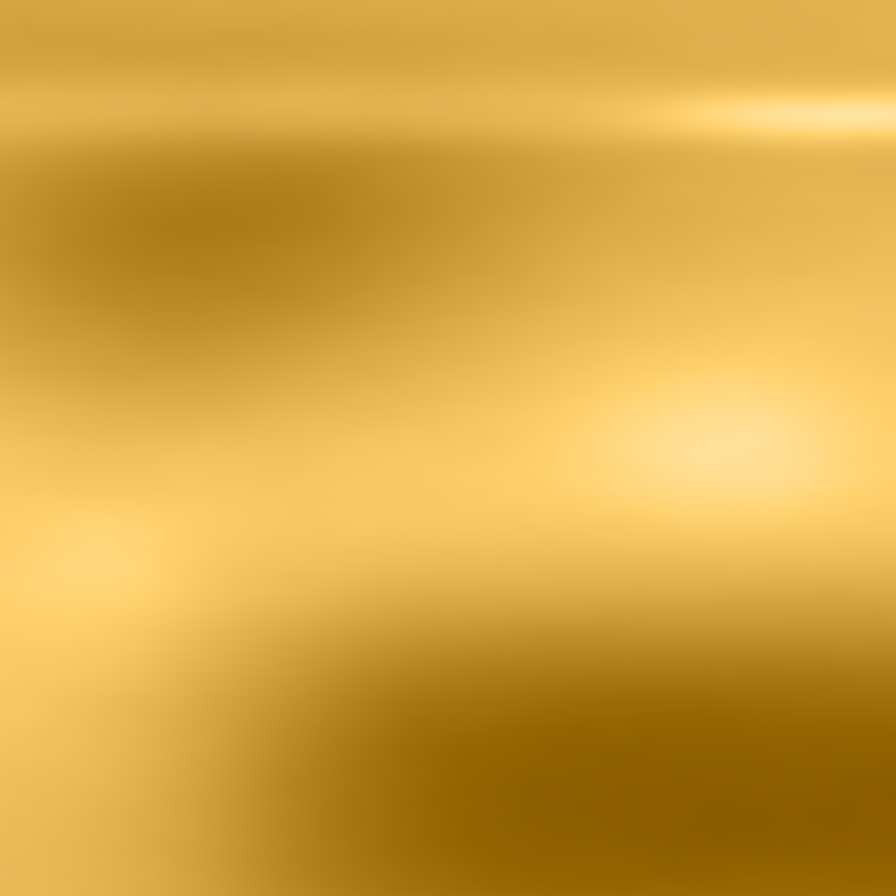
Give the GLSL for this texture, as a WebGL 2 fragment shader.

```glsl
#version 300 es
precision highp float;
// Brushed gold sheet: soft bands of light and shade built from a vertical
// gradient plus stretched, lopsided lobes. The summed tone is turned into
// gold by one colour ramp; faint stretched noise roughens the surface.

#define TOP_TONE 0.86
#define BODY_TONE 1.0
#define FOOT_FALLOFF 0.08
#define UPPER_SHADE 0.22
#define LOWER_SHADE 0.39
#define STREAK_LIGHT 0.075
#define GLINT_LIGHT 0.13
#define GLOW_LIGHT 0.08
#define GRAIN_SCALE vec2(9.0, 24.0)
#define GRAIN_TONE 0.022
#define WARP_AMOUNT 0.012

uniform vec2 u_resolution;
out vec4 fragColor;

float hash(vec2 p) {
    return fract(sin(dot(p, vec2(127.1, 311.7))) * 43758.5453);
}

float valueNoise(vec2 p) {
    vec2 cell = floor(p), f = fract(p);
    f = f * f * f * (f * (f * 6.0 - 15.0) + 10.0);
    float low = mix(hash(cell), hash(cell + vec2(1, 0)), f.x);
    float high = mix(hash(cell + vec2(0, 1)), hash(cell + vec2(1, 1)), f.x);
    return mix(low, high, f.y);
}

// Layered noise centred on zero
float fbm(vec2 p) {
    float sum = 0.0, weight = 0.5;
    for (int i = 0; i < 4; i++) {
        sum += weight * (valueNoise(p) - 0.5);
        p = mat2(0.98, 0.17, -0.17, 0.98) * p * 2.0 + 17.3;
        weight *= 0.5;
    }
    return sum;
}

// Soft bump with separate radii toward left/bottom and right/top
float lobe(vec2 p, vec2 centre, vec2 radiusLow, vec2 radiusHigh, vec2 power) {
    vec2 d = p - centre;
    vec2 falloff = pow(abs(d) / mix(radiusLow, radiusHigh, step(0.0, d)), power);
    return exp(-falloff.x - falloff.y);
}

float sheetTone(vec2 p) {
    // Vertical gradient, slightly lighter to the upper right
    float rise = 1.0 - smoothstep(0.44, 0.90, p.y);
    float tone = mix(TOP_TONE + 0.05 * (p.x - 0.5), BODY_TONE, rise);
    tone -= FOOT_FALLOFF * (1.0 - smoothstep(0.0, 0.38, p.y));

    // Shaded hollows
    vec2 sheared = p - vec2(0.0, 0.10 * (p.x - 0.22));
    tone -= UPPER_SHADE * lobe(sheared, vec2(0.22, 0.73), vec2(0.30, 0.21),
                               vec2(0.38, 0.12), vec2(2.0, 2.3));
    tone -= LOWER_SHADE * lobe(p, vec2(0.82, 0.135), vec2(0.58, 0.25),
                               vec2(0.70, 0.205), vec2(4.0, 2.7));
    tone -= 0.035 * lobe(p, vec2(0.25, 0.955), vec2(0.35, 0.03),
                         vec2(0.40, 0.03), vec2(2.0));

    // Narrow streak and its glint
    tone += STREAK_LIGHT * lobe(p, vec2(0.5, 0.873), vec2(2.0, 0.034),
                                vec2(2.0, 0.038), vec2(2.0, 2.4));
    tone += GLINT_LIGHT * lobe(p, vec2(0.92, 0.871), vec2(0.19, 0.026),
                               vec2(0.22, 0.025), vec2(2.2, 2.0));

    // Broad glows
    tone += GLOW_LIGHT * lobe(p, vec2(0.82, 0.505), vec2(0.17, 0.085),
                              vec2(0.13, 0.10), vec2(2.2));
    tone += 0.5 * GLOW_LIGHT * lobe(p, vec2(0.13, 0.37), vec2(0.11, 0.09),
                                    vec2(0.10, 0.07), vec2(2.2));
    return tone;
}

// Brown through gold up to pale yellow
vec3 goldRamp(float tone) {
    float body = min(tone, 1.0);
    float shine = max(tone - 1.0, 0.0);
    vec3 gold = vec3(body) - vec3(0.0, 0.18, 0.57);
    return clamp(gold + shine * vec3(0.0, 0.85, 2.4), 0.0, 1.0);
}

void main() {
    vec2 uv = gl_FragCoord.xy / u_resolution;
    vec2 grainPos = uv * GRAIN_SCALE;

    // Uneven contours
    float warp = WARP_AMOUNT * fbm(grainPos * 0.6 + 41.0);
    float tone = sheetTone(uv + vec2(warp, 0.5 * warp));

    // Faint brushed mottling
    tone += GRAIN_TONE * fbm(grainPos);
    fragColor = vec4(goldRamp(tone), 1.0);
}
```
